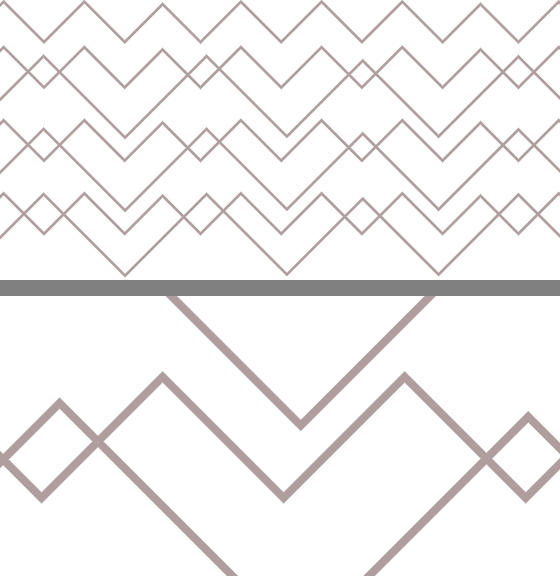
Top: the whole. Bottom: its middle third, enlarged.
Reproduce this pattern procedurally as a WebGL 1 fragment shader.

```glsl
precision highp float;
// Thin mauve chevron rows on white: small zigzags crossed by wide, deep ones.

uniform vec2 u_resolution;

const float GRID_HEIGHT = 384.0;   // canvas height in design units
const float LINE_WIDTH = 3.7;
const float ROW_STEP = 100.3;
const vec3 PAPER = vec3(1.0);
const vec3 MAUVE = vec3(0.69, 0.62, 0.62);

// Triangle wave: distance from x to the nearest multiple of period.
float distanceToMultiple(float x, float period) {
  return abs(mod(x + 0.5 * period, period) - 0.5 * period);
}

// Rise of the small zigzag above its valleys; one peak in four is narrower.
float smallZigzag(float x) {
  float fromNarrowPeak = distanceToMultiple(x - 223.0, 436.0);
  return distanceToMultiple(fromNarrowPeak - 52.0, 110.67);
}

// Depth of the wide zigzag: upper envelope of unevenly spaced valleys.
float wideZigzag(float x) {
  float depth = 0.0;
  for (int i = 0; i < 5; i++) {
    float n = float(i);
    float centre = -50.5 + 222.0 * n - 14.0 * step(2.5, n) - 3.0 * step(3.5, n);
    float valley = 187.2 + 1.5 * (1.0 - step(0.5, abs(n - 1.0)));
    depth = max(depth, valley - abs(x - centre));
  }
  return depth;
}

// Smooth coverage of a 45 degree stroke from its vertical offset.
float strokeCoverage(float offset, float width, float pixel) {
  float d = abs(offset) * 0.70711 - 0.5 * width;
  return clamp(0.5 - d / pixel, 0.0, 1.0);
}

void main() {
  float pixel = GRID_HEIGHT / u_resolution.y;
  vec2 p = gl_FragCoord.xy * pixel;
  p.y = GRID_HEIGHT - p.y;

  float rise = smallZigzag(p.x);
  float depth = wideZigzag(p.x);

  // Single top row
  float ink = strokeCoverage(p.y - (57.7 - rise), LINE_WIDTH, pixel);

  // Three crossed rows; the last wide zigzag sits closer to its neighbour
  for (int row = 0; row < 3; row++) {
    float n = float(row);
    float smallY = 120.0 + ROW_STEP * n - rise;
    float wideY = depth + 100.0 * n - 10.7 * step(1.5, n);
    ink = max(ink, strokeCoverage(p.y - smallY, LINE_WIDTH, pixel));
    ink = max(ink, strokeCoverage(p.y - wideY, LINE_WIDTH, pixel));
  }

  gl_FragColor = vec4(mix(PAPER, MAUVE, ink), 1.0);
}
```
